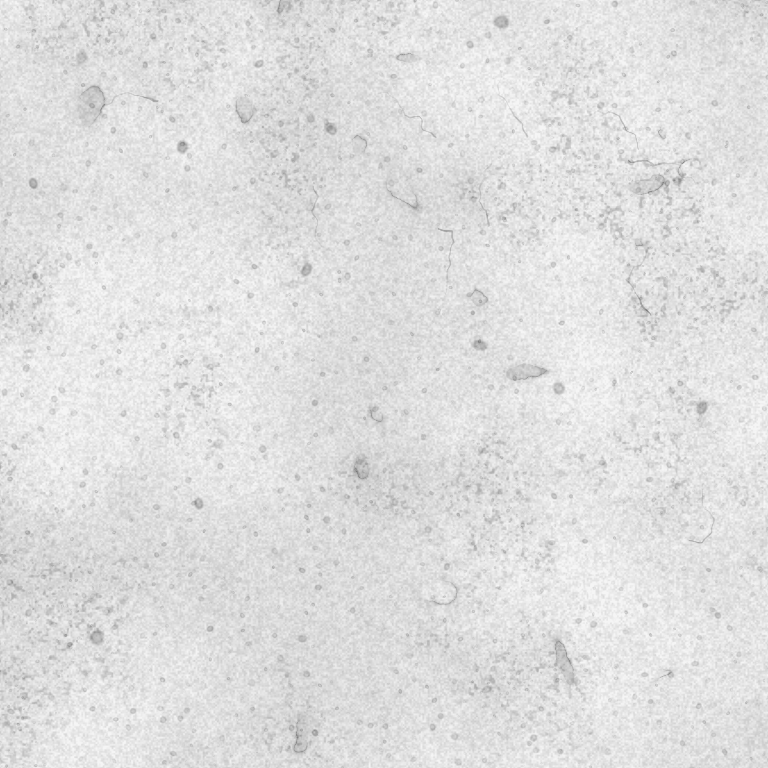
Give the GLSL for this texture map, as a three.js fragment shader.

```glsl
// Pale weathered plaster with cloudy stains, pits, flaked chips and hairline cracks.
varying vec2 vUv;

float hash(vec2 p) {
  vec3 q = fract(vec3(p.xyx) * 0.1031);
  q += dot(q, q.yzx + 33.33);
  return fract((q.x + q.y) * q.z);
}

vec2 hash2(vec2 p) {
  return vec2(hash(p + 17.3), hash(p + 71.9));
}

mat2 rotation(float angle) {
  float c = cos(angle), s = sin(angle);
  return mat2(c, s, -s, c);
}

float noise(vec2 p) {
  vec2 i = floor(p), f = fract(p);
  f = f * f * (3.0 - 2.0 * f);
  return mix(mix(hash(i), hash(i + vec2(1.0, 0.0)), f.x),
             mix(hash(i + vec2(0.0, 1.0)), hash(i + 1.0), f.x), f.y);
}

float fbm(vec2 p) {
  float sum = 0.0, weight = 0.5;
  for (int i = 0; i < 5; i++) {
    sum += weight * noise(p);
    p = rotation(0.6) * p * 2.03 + 13.7;
    weight *= 0.5;
  }
  return sum / 0.97;
}

// Soft round pits with darker rims, one per chosen grid cell.
float pits(vec2 p, float cells, float radius, float density, float seed) {
  vec2 g = p * cells, base = floor(g);
  float dark = 0.0;
  for (int y = -1; y <= 1; y++) {
    for (int x = -1; x <= 1; x++) {
      vec2 cell = base + vec2(float(x), float(y));
      vec2 id = cell + seed;
      float present = step(hash(id), density);
      vec2 q = (g - cell - hash2(id)) / cells;
      q *= rotation(6.28 * hash(id + 5.1));
      q.x *= 1.0 + 0.5 * hash(id + 9.2);
      float r = radius * mix(0.45, 1.1, hash(id + 3.7));
      float d = length(q) / r;
      float body = 1.0 - smoothstep(0.5, 1.3, d);
      float rim = exp(-pow((d - 0.75) * 3.5, 2.0));
      dark = max(dark, present * mix(0.3, 1.0, hash(id + 8.4)) * (0.6 * body + 0.4 * rim));
    }
  }
  return dark;
}

// Ragged flake: flat tone, shaded broken edge and a faint halo.
float chip(vec2 p, vec2 id) {
  vec2 q = rotation(6.28 * hash(id + 2.0)) * (p - hash2(id));
  q += 0.016 * (vec2(fbm(p * 45.0 + id), fbm(p * 45.0 + id + 31.0)) - 0.5);
  float r = mix(0.008, 0.03, hash(id + 4.0));
  float aspect = mix(0.3, 0.9, hash(id + 6.0));
  float d = length(q / vec2(1.0, aspect)) - r;
  d *= mix(aspect, 1.0, 0.3);
  float inside = 1.0 - smoothstep(-0.001, 0.001, d);
  float side = smoothstep(-0.7, 0.8, dot(normalize(q + 1e-5), vec2(0.6, -0.8)));
  float edge = exp(-abs(d) / 0.0013) * side;
  float halo = exp(-max(d, 0.0) / 0.01) * (1.0 - inside);
  float tone = mix(-0.01, 0.13, hash(id + 8.0)) * mix(0.6, 1.3, fbm(p * 60.0));
  return inside * tone + 0.23 * edge + 0.05 * halo * hash(id + 11.0);
}

float segmentDistance(vec2 p, vec2 a, vec2 b) {
  vec2 ab = b - a;
  return length(p - a - ab * clamp(dot(p - a, ab) / dot(ab, ab), 0.0, 1.0));
}

// Hairline crack following a short random walk, fading along its length.
float crack(vec2 p, vec2 id) {
  vec2 a = mix(vec2(0.2), vec2(0.9), hash2(id));
  float angle = 6.28 * hash(id + 1.5), dark = 0.0;
  p += 0.008 * (vec2(noise(p * 90.0), noise(p * 90.0 + 40.0)) - 0.5);
  for (int j = 0; j < 6; j++) {
    float t = float(j);
    angle += 1.9 * (hash(id + t * 3.1) - 0.5);
    vec2 b = a + 0.017 * vec2(cos(angle), sin(angle));
    float line = 1.0 - smoothstep(0.0003, 0.0017, segmentDistance(p, a, b));
    dark = max(dark, line * (1.0 - t / 7.0));
    a = b;
  }
  return dark * mix(0.35, 1.0, noise(p * 50.0));
}

void main() {
  vec2 p = vUv;
  float stain = smoothstep(0.3, 0.75, fbm(p * 4.0 + 3.0));
  float patchy = smoothstep(0.42, 0.72, fbm(p * 8.0 + 50.0));
  float tone = 0.93 - 0.07 * stain - 0.025 * patchy;

  // Fine grain and rough stippled areas.
  tone += 0.1 * (noise(p * 430.0) - 0.5) + 0.055 * (noise(p * 210.0 + 9.0) - 0.5);
  float stipple = smoothstep(0.52, 0.85, 0.6 * noise(p * 260.0) + 0.4 * noise(p * 120.0));
  tone -= 0.14 * stipple * mix(0.15, 1.0, patchy);

  // Pits from pinpricks to a few large spots.
  tone -= 0.13 * pits(p, 95.0, 0.0024, 0.4, 11.0) * mix(0.4, 1.0, patchy);
  tone -= 0.17 * pits(p, 42.0, 0.0046, 0.5, 200.0);
  tone -= 0.24 * pits(p, 13.0, 0.0095, 0.12, 400.0);

  for (int i = 0; i < 18; i++) tone -= chip(p, vec2(float(i) * 7.3, 21.0));
  for (int i = 0; i < 10; i++) tone -= 0.24 * crack(p, vec2(float(i) * 5.7, 83.0));

  gl_FragColor = vec4(vec3(clamp(tone, 0.35, 0.96)), 1.0);
}
```
